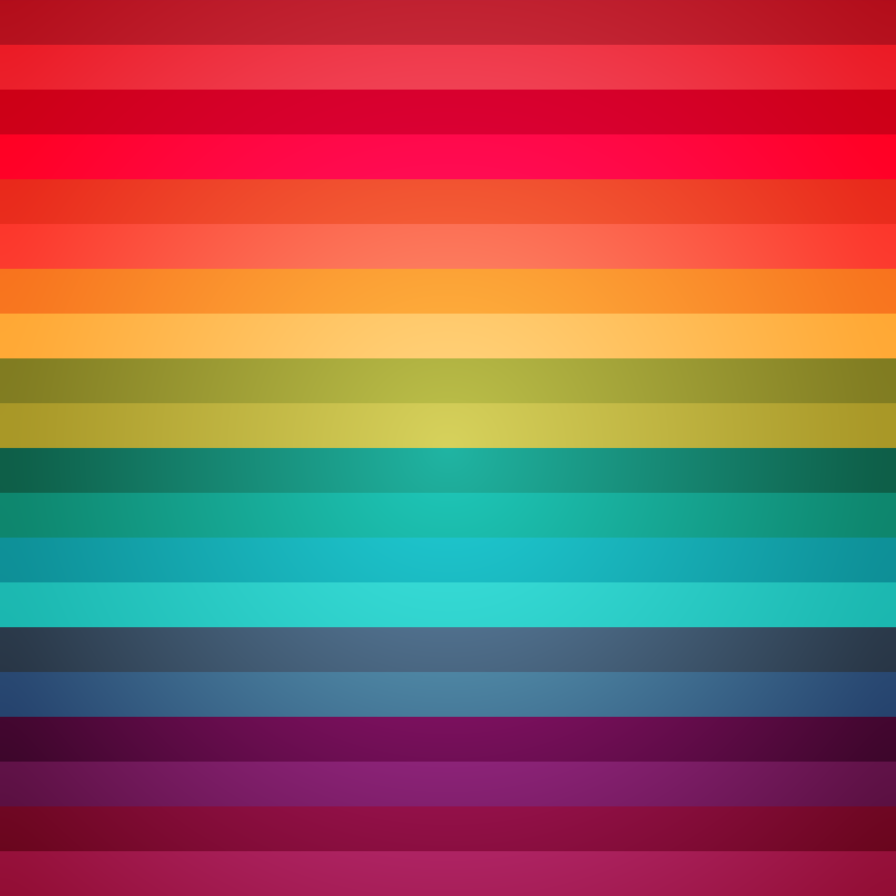
This background is drawn by a WebGL 2 fragment shader. Its source:

```glsl
#version 300 es
precision highp float;
// Twenty flat horizontal rainbow stripes, lit by a soft round glow in the centre.

uniform vec2 u_resolution;
out vec4 fragColor;

const int HUES = 10;                    // each hue has a deep and a bright stripe
const float STRIPES = 20.0;
const float SEAM_SOFTNESS = 0.03;

// Stripe colours from top to bottom, at the sides and in the middle.
const vec3 DEEP_SIDE[HUES] = vec3[HUES](
  vec3(0.70, 0.05, 0.10), vec3(0.80, 0.00, 0.08), vec3(0.91, 0.15, 0.10),
  vec3(0.97, 0.44, 0.11), vec3(0.49, 0.47, 0.12), vec3(0.05, 0.35, 0.26),
  vec3(0.05, 0.55, 0.58), vec3(0.15, 0.20, 0.26), vec3(0.23, 0.02, 0.16),
  vec3(0.41, 0.02, 0.11));
const vec3 DEEP_MIDDLE[HUES] = vec3[HUES](
  vec3(0.76, 0.14, 0.20), vec3(0.85, 0.00, 0.19), vec3(0.95, 0.34, 0.20),
  vec3(0.99, 0.65, 0.22), vec3(0.71, 0.72, 0.27), vec3(0.12, 0.69, 0.62),
  vec3(0.11, 0.75, 0.78), vec3(0.30, 0.42, 0.53), vec3(0.46, 0.06, 0.35),
  vec3(0.56, 0.06, 0.27));
const vec3 BRIGHT_SIDE[HUES] = vec3[HUES](
  vec3(0.92, 0.10, 0.14), vec3(1.00, 0.00, 0.13), vec3(0.99, 0.20, 0.16),
  vec3(1.00, 0.65, 0.19), vec3(0.65, 0.58, 0.14), vec3(0.05, 0.51, 0.41),
  vec3(0.10, 0.71, 0.68), vec3(0.14, 0.25, 0.42), vec3(0.35, 0.06, 0.25),
  vec3(0.57, 0.05, 0.20));
const vec3 BRIGHT_MIDDLE[HUES] = vec3[HUES](
  vec3(0.94, 0.24, 0.31), vec3(1.00, 0.04, 0.31), vec3(0.99, 0.46, 0.35),
  vec3(1.00, 0.80, 0.44), vec3(0.83, 0.81, 0.35), vec3(0.11, 0.75, 0.69),
  vec3(0.20, 0.84, 0.82), vec3(0.29, 0.50, 0.62), vec3(0.53, 0.13, 0.45),
  vec3(0.67, 0.13, 0.37));

// Distance from the centre line, levelling off where the sides join.
float sideDistance(float x, float softness) {
  float toSide = 0.5 - abs(x - 0.5);
  return 0.5 - length(vec2(toSide, softness));
}

// Round falloff: 0 in the middle of the stripe, 1 at its sides.
float glowFalloff(float radius, float stripeHeight) {
  float nearest = abs(stripeHeight);
  float farthest = length(vec2(0.5, stripeHeight));
  return clamp((radius - nearest) / (farthest - nearest), -0.1, 1.0);
}

// Colour of one stripe, counted from the top and wrapping around.
vec3 stripeColor(float index, float radius) {
  float row = mod(index, STRIPES);
  int hue = int(row) / 2;
  bool bright = int(row) % 2 == 1;
  vec3 middle = bright ? BRIGHT_MIDDLE[hue] : DEEP_MIDDLE[hue];
  vec3 side = bright ? BRIGHT_SIDE[hue] : DEEP_SIDE[hue];
  float stripeHeight = (row + 0.5) / STRIPES - 0.5;
  return mix(middle, side, glowFalloff(radius, stripeHeight));
}

void main() {
  vec2 uv = gl_FragCoord.xy / u_resolution;
  float radius = length(vec2(sideDistance(uv.x, SEAM_SOFTNESS), uv.y - 0.5));

  // Blend the two nearest stripes over about one pixel.
  float position = (1.0 - uv.y) * STRIPES;
  float upper = floor(position - 0.5);
  float blur = 0.75 * STRIPES / u_resolution.y;
  float blend = smoothstep(-blur, blur, position - upper - 1.0);

  vec3 color = mix(stripeColor(upper, radius), stripeColor(upper + 1.0, radius), blend);
  fragColor = vec4(color, 1.0);
}
```
